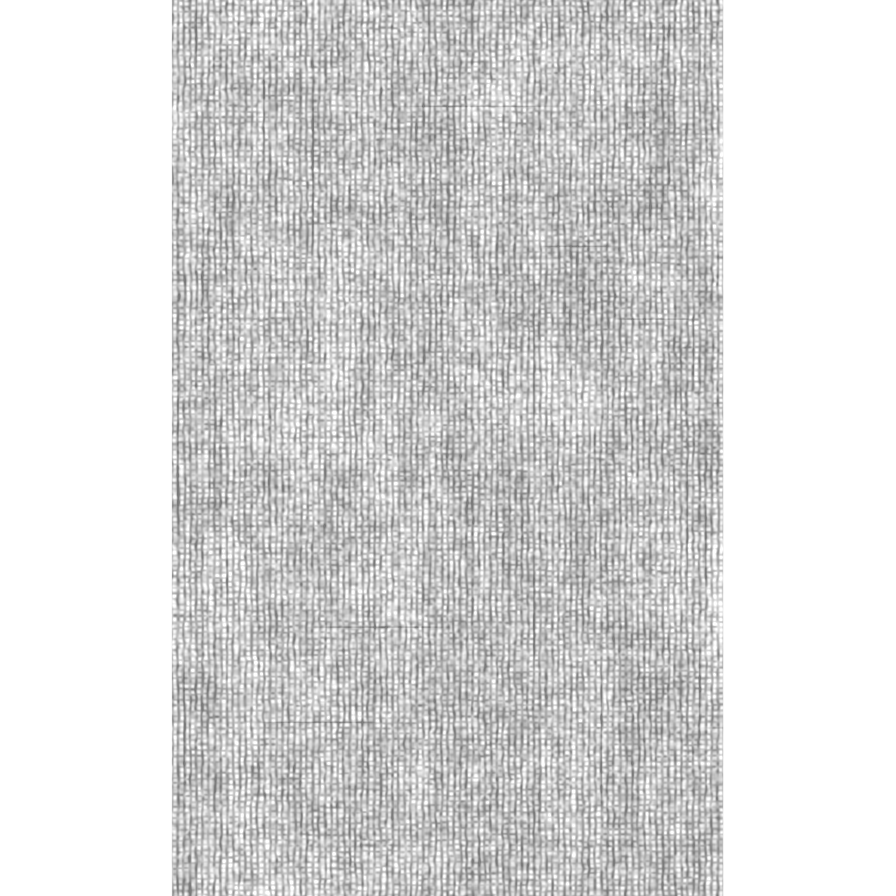
This texture is drawn by a three.js fragment shader. Its source:

```glsl
// A strip of grey woven linen between two plain white margins.
// Straight dark warp gaps divide the cloth into columns of stitches split by
// short weft dashes; wrapping noise varies them and a loop scatters long slubs.

varying vec2 vUv;

const vec2 THREADS = vec2(146.0, 160.0);      // warp and weft threads per canvas
const vec2 CLOTH_SIDES = vec2(0.192, 0.807);  // left and right edge of the cloth
const float SIDE_SOFTNESS = 0.001;
const vec3 MARGIN_COLOR = vec3(1.0);
const vec3 CLOTH_COLOR = vec3(0.757);
const float DARKEST = 0.48;
const float WARP_DEPTH = 0.235;
const float WEFT_DEPTH = 0.15;
const float GRAIN_DEPTH = 0.26;
const float PATCH_DEPTH = 0.07;
const float STREAK_DEPTH = 0.10;
const vec2 DRIFT = vec2(0.26, 0.8);           // thread displacement, in threads
const int SLUBS = 24;
const float SLUB_DEPTH = 0.14;
const float SLUB_WIDTH = 0.0018;
const float TAU = 6.2831853;

float hash(vec2 p) {
  vec3 q = fract(p.xyx * 0.1031);
  q += dot(q, q.yzx + 33.33);
  return fract((q.x + q.y) * q.z);
}

// Value noise from -0.5 to 0.5 that wraps after a whole number of cells.
float wrapNoise(vec2 uv, vec2 cells, float seed) {
  vec2 p = uv * cells;
  vec2 i = floor(p);
  vec2 f = p - i;
  f = f * f * (3.0 - 2.0 * f);
  vec2 a = mod(i, cells) + seed;
  vec2 b = mod(i + 1.0, cells) + seed;
  float low = mix(hash(a), hash(vec2(b.x, a.y)), f.x);
  float high = mix(hash(vec2(a.x, b.y)), hash(b), f.x);
  return mix(low, high, f.y) - 0.5;
}

// Darkness of thin tapered lines, each lying in the gap beside one thread.
float slubs(vec2 cloth) {
  float dark = 0.0;
  for (int i = 0; i < SLUBS; i++) {
    float id = float(i);
    vec2 center = vec2(hash(vec2(id, 3.0)), hash(vec2(id, 17.0)));
    center = floor(center * THREADS) / THREADS;
    vec2 d = abs(fract(cloth - center + 0.5) - 0.5);
    d = mod(id, 3.0) < 1.0 ? d.yx : d;
    float halfLength = mix(0.03, 0.11, hash(vec2(id, 41.0)));
    float across = 1.0 - smoothstep(0.0, SLUB_WIDTH, d.x);
    float along = 1.0 - smoothstep(0.5 * halfLength, halfLength, d.y);
    dark = max(dark, across * along);
  }
  return dark;
}

// Narrow dark gap at every whole thread number, from 0 to 1.
float gap(float thread) {
  return pow(0.5 + 0.5 * cos(TAU * thread), 1.4);
}

// Brightness offset of the weave around the mean cloth colour.
float weave(vec2 uv) {
  // Warp: nearly straight gaps of uneven depth.
  float sway = wrapNoise(uv, vec2(73.0, 24.0), 11.0)
             + wrapNoise(uv, vec2(146.0, 100.0), 71.0);
  float warpThread = uv.x * THREADS.x + DRIFT.x * sway;
  float warpGap = gap(warpThread);
  float warpStrength = 1.0 + 1.1 * wrapNoise(uv, vec2(146.0, 70.0), 5.0);

  // Weft: dashes that step up or down between columns and fade into the gaps.
  vec2 column = vec2((floor(warpThread) + 0.5) / THREADS.x, uv.y);
  float lift = wrapNoise(column, vec2(146.0, 50.0), 47.0);
  float weftGap = gap(uv.y * THREADS.y + DRIFT.y * lift);
  float weftStrength = 1.0 + 2.2 * wrapNoise(column, vec2(146.0, 160.0), 23.0);

  float tone = -WARP_DEPTH * warpStrength * (warpGap - 0.43);
  tone -= WEFT_DEPTH * weftStrength * (weftGap - 0.43) * (1.0 - warpGap);

  // Fibre grain, cloudy patches and streaks along both thread directions.
  tone += GRAIN_DEPTH * wrapNoise(uv, vec2(256.0, 230.0), 61.0);
  tone += PATCH_DEPTH * (wrapNoise(uv, vec2(11.0, 9.0), 7.0)
                       + wrapNoise(uv, vec2(40.0, 30.0), 31.0));
  tone += STREAK_DEPTH * (wrapNoise(uv, vec2(120.0, 8.0), 13.0)
                        + 0.7 * wrapNoise(uv, vec2(10.0, 160.0), 29.0));
  return tone - SLUB_DEPTH * slubs(uv);
}

void main() {
  vec2 uv = fract(vUv);
  vec3 cloth = clamp(CLOTH_COLOR + weave(uv), DARKEST, 1.0);
  float inside = smoothstep(-SIDE_SOFTNESS, SIDE_SOFTNESS, uv.x - CLOTH_SIDES.x)
               * smoothstep(-SIDE_SOFTNESS, SIDE_SOFTNESS, CLOTH_SIDES.y - uv.x);
  gl_FragColor = vec4(mix(MARGIN_COLOR, cloth, inside), 1.0);
}
```
